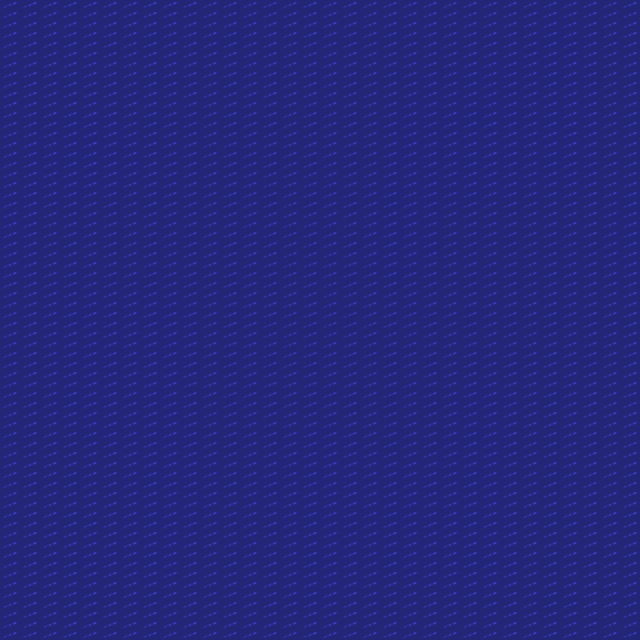
Give the GLSL for this texture, as a Shadertoy shader.

```glsl
// Dark blue woven cloth: an upright grid of stitches, each a faint stroke
// that climbs gently to the right and carries a bright dash and two specks.
// The grid has whole counts, so the cloth and its randomness wrap.

#define REPEATS vec2(32.0, 64.0)
#define SLOPE 0.36
#define BASE_COLOR vec3(0.138, 0.147, 0.468)
#define STROKE_COLOR vec3(0.160, 0.164, 0.545)
#define THREAD_COLOR vec3(0.238, 0.248, 0.785)
#define STROKE_SIZE vec2(0.400, 0.055)
#define DASH_SIZE vec2(0.085, 0.047)
#define SPECK_SIZE vec2(0.055, 0.046)
#define STITCH_VARIATION 0.18
#define BROAD_FADE 0.10
#define CLOTH_SHADE 0.015
#define SHADE_CELLS 8.0

const float TAU = 6.2831853;

float hash(vec2 p) {
    return fract(sin(dot(p, vec2(127.1, 311.7))) * 43758.5453);
}

// Value noise that repeats after the given number of cells.
float wrappedNoise(vec2 p, float period) {
    vec2 cell = floor(p), f = fract(p);
    f = f * f * (3.0 - 2.0 * f);
    vec2 lo = mod(cell, period), hi = mod(cell + 1.0, period);
    float bottom = mix(hash(lo), hash(vec2(hi.x, lo.y)), f.x);
    float top = mix(hash(vec2(lo.x, hi.y)), hash(hi), f.x);
    return mix(bottom, top, f.y);
}

// Coverage of one slanted mark per stitch; lengths are in stitch widths.
float mark(vec2 grid, vec2 center, vec2 size, float softness) {
    vec2 q = grid - center + 0.5;
    vec2 id = mod(floor(q), REPEATS);
    vec2 d = (fract(q) - 0.5) * vec2(1.0, REPEATS.x / REPEATS.y);
    vec2 along = normalize(vec2(1.0, SLOPE));
    d = vec2(dot(d, along), dot(d, vec2(-along.y, along.x)));
    float dist = (length(d / size) - 1.0) * min(size.x, size.y);
    float cover = 1.0 - smoothstep(-softness, softness, dist);
    return cover * (1.0 - STITCH_VARIATION * hash(id + 7.0 * center));
}

void mainImage(out vec4 fragColor, in vec2 fragCoord) {
    vec2 uv = fragCoord / iResolution.xy;
    vec2 grid = uv * REPEATS;
    float softness = max(0.015, 0.5 * REPEATS.x / iResolution.x);
    float rise = SLOPE * REPEATS.y / REPEATS.x;

    // Faint raised stroke under each stitch.
    float stroke = mark(grid, vec2(0.5), STROKE_SIZE, softness);
    vec3 color = mix(BASE_COLOR, STROKE_COLOR, stroke);

    // One bright dash, then dimmer specks stepping back down the stroke.
    float thread = 0.0;
    for (int i = 0; i < 3; i++) {
        float n = float(i);
        float x = 0.24 - 0.24 * n;
        vec2 center = 0.5 + vec2(x, x * rise);
        vec2 size = i == 0 ? DASH_SIZE : SPECK_SIZE;
        float strength = 1.0 - 0.25 * n;
        thread = max(thread, strength * mark(grid, center, size, softness));
    }

    // The sheen is weaker in the middle of the cloth.
    thread *= 1.0 - BROAD_FADE * (1.0 - 0.5 * (cos(TAU * uv.x) + cos(TAU * uv.y)));
    color = mix(color, THREAD_COLOR, thread);

    // Broad, faint unevenness of the cloth.
    float shade = wrappedNoise(uv * SHADE_CELLS, SHADE_CELLS) - 0.5;
    fragColor = vec4(color * (1.0 + CLOTH_SHADE * shade), 1.0);
}
```
